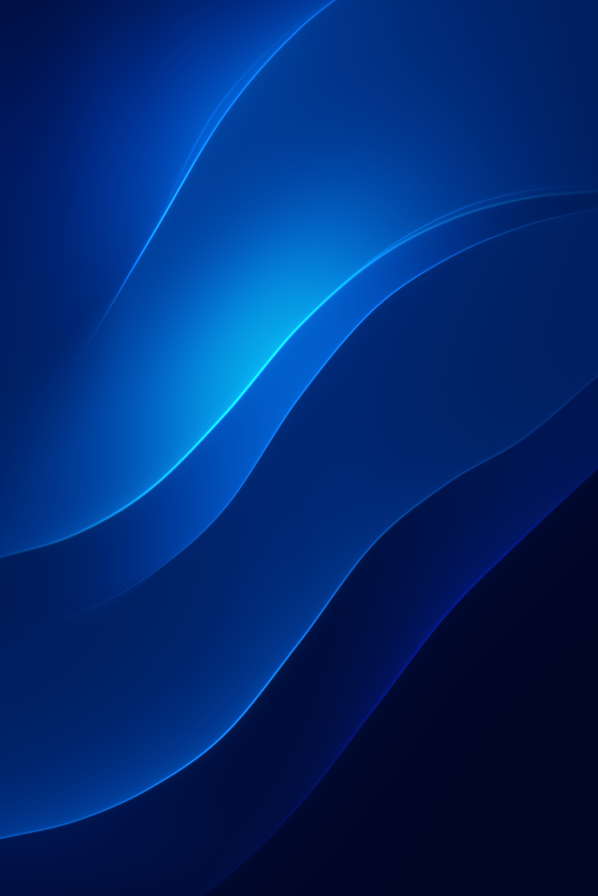
This background is drawn by a Shadertoy shader. Its source:

```glsl
const int LAST = 8;

// Wave heights at even steps across the canvas, in canvas widths
const float CREST[9] = float[9](.729, .891, 1.098, 1.307, 1.451, 1.543, 1.607, 1.656, 1.695);
const float RIDGE[9] = float[9](.566, .605, .680, .805, .953, 1.063, 1.131, 1.167, 1.180);
const float BAND[9] = float[9](.436, .471, .537, .648, .834, .982, 1.068, 1.121, 1.152);
const float SLOPE[9] = float[9](.096, .125, .180, .270, .424, .590, .692, .766, .871);
const float FLOOR[9] = float[9](-.189, -.131, -.053, .029, .152, .313, .475, .600, .717);

const vec3 CYAN = vec3(.10, .85, .90);
const vec3 AZURE = vec3(.08, .52, .85);
const vec3 INDIGO = vec3(.02, .05, .40);

float bell(float x, float center, float width) {
    float t = (x - center) / width;
    return exp(-t * t);
}

// Height at a knot, extended in a straight line past both ends
float knot(float h[9], int i) {
    if (i < 0) return 2.0 * h[0] - h[1];
    if (i > LAST) return 2.0 * h[LAST] - h[LAST - 1];
    return h[i];
}

// Cubic spline through the heights
float waveHeight(float h[9], float x) {
    float s = x * float(LAST);
    int i = int(clamp(floor(s), 0.0, float(LAST - 1)));
    float t = s - float(i);
    float a = knot(h, i - 1), b = knot(h, i), c = knot(h, i + 1), d = knot(h, i + 2);
    return b + .5 * t * (c - a + t * (2.0 * a - 5.0 * b + 4.0 * c - d
        + t * (3.0 * (b - c) + d - a)));
}

// Approximate signed distance, positive above the wave
float waveDistance(float h[9], vec2 p) {
    const float e = .012;
    float grade = (waveHeight(h, p.x + e) - waveHeight(h, p.x - e)) / (2.0 * e);
    return (p.y - waveHeight(h, p.x)) / sqrt(1.0 + grade * grade);
}

// Turns a light level into navy, blue or bright azure
vec3 blueRamp(float light) {
    return vec3(.06 * light * light, light, 1.0 - .96 * exp(-3.6 * light));
}

float below(float d, float softness) {
    return smoothstep(softness, -softness, d);
}

// Thin bright core with a soft halo
float rim(float d, float width, float pixel) {
    return bell(d, 0.0, max(width, .55 * pixel)) + .14 * exp(-abs(d) / (5.0 * width));
}

float dotGrid(vec2 p, float period) {
    vec2 cell = fract(vec2(p.x + p.y, p.x - p.y) / period) - .5;
    return smoothstep(.4, .1, length(cell));
}

void mainImage(out vec4 fragColor, in vec2 fragCoord) {
    vec2 p = fragCoord / iResolution.x;
    p.y *= 1.5 * iResolution.x / iResolution.y;
    float pixel = 1.0 / iResolution.x;

    float crest = waveDistance(CREST, p);
    float ridge = waveDistance(RIDGE, p);
    float band = waveDistance(BAND, p);
    float slope = waveDistance(SLOPE, p);
    float ground = waveDistance(FLOOR, p);

    // Upper left sheet, lit along its edge
    float light = .05 + .31 * exp(-abs(crest) / .17) * bell(p.y, 1.30, .30)
        + .06 * bell(p.y, .75, .25);
    vec3 color = blueRamp(light) + vec3(0, 0, .05) * bell(p.y, 1.3, .3);

    // Broad sheet with the main glow, measured along and across the ridge
    vec2 q = p - vec2(.44, .92);
    float along = dot(q, vec2(.65, .76));
    float across = dot(q, vec2(-.76, .65));
    light = .07 + .31 * bell(along, 0.0, .26) * bell(across, 0.0, .14)
        + .22 * bell(along, 0.0, .55) * bell(across, 0.0, .4)
        + .11 * exp(-abs(ridge) / .04) * bell(p.x, .28, .3)
        + .10 * exp(-abs(crest) / .12) * bell(p.y, 1.4, .22);
    light += .008 * dotGrid(p, .012) * smoothstep(.7, 1.0, p.x);
    float crestFade = .09 * smoothstep(1.1, .78, p.y);
    color = mix(color, blueRamp(light), below(crest, pixel + crestFade));

    // Ribbon under the ridge
    float ribbonGlow = bell(p.x, .5, .25);
    vec3 ribbon = blueRamp(.10 + .27 * ribbonGlow) + vec3(0, 0, .05) * ribbonGlow;
    color = mix(color, ribbon, below(ridge, pixel));

    // Wide middle sheet with fine stripes and dots
    light = .115 + .04 * bell(p.x, .6, .3) * exp(-abs(band) / .25)
        + .14 * exp(-abs(slope) / .08) * bell(p.x, .22, .42);
    light += .006 * sin(slope * 900.0) * bell(slope, .05, .05) * bell(p.x, .5, .16);
    light += .008 * dotGrid(p, .012) * bell(p.x, 0.0, .3) * bell(p.y, .3, .2);
    float bandFade = .04 * smoothstep(.3, .1, p.x);
    color = mix(color, blueRamp(light), below(band, pixel + bandFade));

    // Dark lower sheet with an indigo edge
    light = .052 + .03 * smoothstep(.5, .95, p.x)
        + .025 * smoothstep(.5, 0.0, p.x) * smoothstep(-.05, .12, p.y);
    vec3 shade = blueRamp(light) + vec3(0, 0, .03)
        + INDIGO * .3 * exp(-abs(ground) / .06) * bell(p.x, .72, .22);
    color = mix(color, shade, below(slope, pixel));

    // Deep corner
    light = .020 + .014 * exp(-abs(ground) / .10);
    color = mix(color, blueRamp(light) + vec3(0, 0, .03), below(ground, pixel));

    // Glowing rims
    color += AZURE * rim(crest, .0017, pixel)
        * (.75 * bell(p.y, 1.14, .12) + .38 * bell(p.y, 1.40, .2));
    color += CYAN * rim(ridge, .0021, pixel)
        * (.55 * bell(p.x, .36, .24) + .14 * bell(p.x, .75, .25));
    color += AZURE * rim(band, .0015, pixel) * .5 * bell(p.x, .58, .27);
    color += AZURE * rim(slope, .0017, pixel)
        * (.70 * bell(p.x, .4, .22) + .16 * bell(p.x, .8, .25) + .25 * bell(p.x, 0.0, .2));
    color += INDIGO * rim(ground, .0019, pixel) * .65 * bell(p.x, .74, .28);

    // Faint echoes beside the upper rims
    float crestEcho = crest - .016 * bell(p.y, 1.32, .16);
    float ridgeEcho = ridge - .012 * smoothstep(.5, .85, p.x);
    color += AZURE * .15 * rim(crestEcho, .0017, pixel) * bell(p.y, 1.29, .12);
    color += AZURE * .18 * rim(ridgeEcho, .0016, pixel) * bell(p.x, .72, .16);

    fragColor = vec4(clamp(color, 0.0, 1.0), 1.0);
}
```
